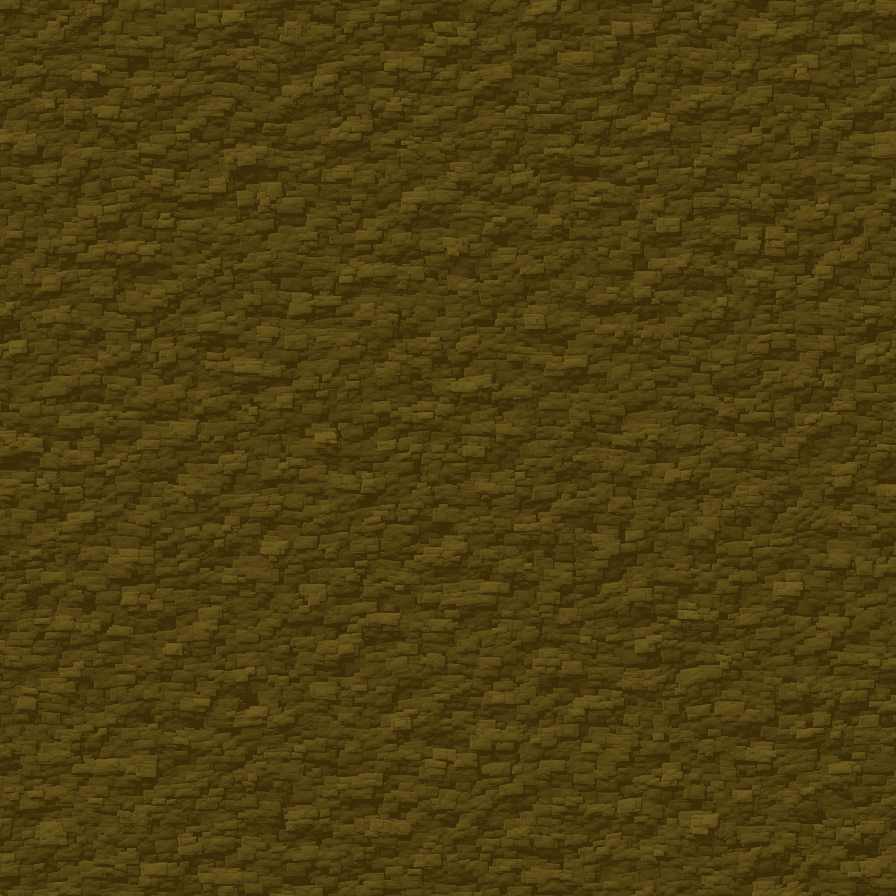
A Shadertoy shader for this texture:

```glsl
#define BLOCK_GRID vec2(45.0, 74.0)
#define CHIP_SCALE 1.7
#define CHIP_DEPTH 0.16
#define RIDGE_ANGLE 1.95
#define RIDGE_HEIGHT 0.38
#define BEVEL 0.30
#define EDGE_DROP 4.5
#define LIGHT_STEP 0.0016
#define RELIEF_TONE 0.42
#define LIGHT_TONE 0.48
#define SHADOW_COLOR vec3(0.228, 0.172, 0.028)
#define LIT_COLOR vec3(0.425, 0.352, 0.118)

vec4 hash4(vec2 p) {
    vec4 q = fract(p.xyxy * vec4(0.1031, 0.1030, 0.0973, 0.1099));
    q += dot(q, q.wzxy + 33.33);
    return fract((q.xxyz + q.yzzw) * q.zywx);
}

// Layered sines of similar direction: patchy ridges rising to the right
float ridges(vec2 p) {
    float sum = 0.0;
    for (int i = 0; i < 6; i++) {
        float k = float(i);
        float angle = RIDGE_ANGLE + 0.75 * sin(k * 2.4 + 0.5);
        float frequency = 105.0 + 125.0 * fract(k * 0.618);
        sum += sin(dot(p, vec2(cos(angle), sin(angle))) * frequency + k * 1.9);
    }
    return sum / 2.4;
}

// Highest of the scattered, bevelled blocks around a point
float blocks(vec2 uv, vec2 grid, float seed) {
    vec2 p = uv * grid;
    vec2 cell = floor(p);
    float height = -0.7;
    for (int y = -1; y <= 1; y++) {
        for (int x = -1; x <= 1; x++) {
            vec2 id = cell + vec2(x, y);
            vec4 place = hash4(id + seed);
            vec4 shape = hash4(id + seed + 57.3);
            vec2 center = id + 0.1 + 0.8 * place.xy;
            vec2 halfSize = mix(vec2(0.40, 0.38), vec2(0.72, 0.62), shape.xy);
            vec2 d = p - center;
            d.y -= (shape.z - 0.35) * 0.25 * d.x;
            d.x -= (shape.w - 0.5) * 0.12 * d.y;
            d = abs(d) / halfSize;
            float rim = max(max(d.x, d.y), 0.54 * (d.x + d.y));
            float level = 0.5 * place.z + RIDGE_HEIGHT * ridges(center / grid);
            float top = level - BEVEL * rim - EDGE_DROP * max(rim - 0.9, 0.0);
            height = max(height, top);
        }
    }
    return height;
}

float surface(vec2 uv) {
    // Slight bending keeps the rows from lining up
    uv += 0.002 * sin(uv.yx * vec2(47.0, 39.0) + 2.0 * sin(uv * 23.0));
    float large = blocks(uv, BLOCK_GRID, 11.0);
    float chips = blocks(uv, BLOCK_GRID * CHIP_SCALE, 203.0);
    return max(large, chips - CHIP_DEPTH) + 0.22 * chips;
}

void mainImage(out vec4 fragColor, in vec2 fragCoord) {
    vec2 uv = fragCoord / iResolution.y;
    float height = surface(uv);
    float above = surface(uv + vec2(0.0, LIGHT_STEP));
    float left = surface(uv - vec2(LIGHT_STEP, 0.0));

    // Light from the upper left, compressed on steep faces
    float slope = (height - above) + 0.6 * (height - left);
    float light = slope / (0.3 + abs(slope));

    // Shadow cast by taller blocks toward the lower right
    float blocker = surface(uv + vec2(-0.0022, 0.0045));
    float shadow = 0.28 * smoothstep(0.05, 0.7, blocker - height);

    float tone = 0.41 + RELIEF_TONE * (height - 0.09) + LIGHT_TONE * light - shadow;
    fragColor = vec4(mix(SHADOW_COLOR, LIT_COLOR, clamp(tone, 0.0, 1.0)), 1.0);
}
```
